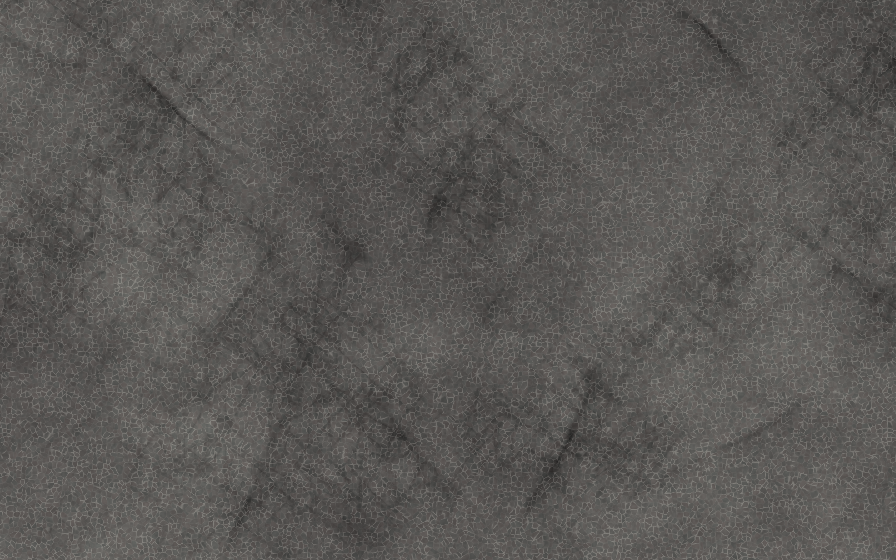
A Shadertoy shader for this texture:

```glsl
// Worn grey leather: a fine broken net of pale veins around tiny dark cells,
// laid over cloudy mottling, clustered hairline wrinkles and long dark creases.
// Veins are a Voronoi net, clouds are value noise, creases are bent segments.

float hash(vec2 p) {
    vec3 q = fract(p.xyx * 0.1031);
    q += dot(q, q.yzx + 33.33);
    return fract((q.x + q.y) * q.z);
}

vec2 hash2(vec2 p) {
    return vec2(hash(p), hash(p + 71.7));
}

float noise(vec2 p) {
    vec2 i = floor(p), f = fract(p);
    f = f * f * (3.0 - 2.0 * f);
    return mix(mix(hash(i), hash(i + vec2(1, 0)), f.x),
               mix(hash(i + vec2(0, 1)), hash(i + vec2(1, 1)), f.x), f.y);
}

float fbm(vec2 p) {
    float sum = 0.0, amp = 0.5;
    for (int i = 0; i < 5; i++) {
        sum += amp * noise(p);
        p = mat2(1.6, 1.2, -1.2, 1.6) * p + 17.3;
        amp *= 0.5;
    }
    return sum;
}

mat2 turn(float a) {
    return mat2(cos(a), -sin(a), sin(a), cos(a));
}

// x: gap between the two nearest cell centres, y: random value of the cell
vec2 grainCells(vec2 p) {
    vec2 cell = floor(p);
    float near = 9.0, second = 9.0, id = 0.0;
    for (int y = -1; y <= 1; y++)
    for (int x = -1; x <= 1; x++) {
        vec2 c = cell + vec2(x, y);
        float d = length(c + 0.1 + 0.8 * hash2(c) - p);
        if (d < near) {
            second = near;
            near = d;
            id = hash(c + 5.5);
        } else {
            second = min(second, d);
        }
    }
    return vec2(second - near, id);
}

// Thin lines along the middle level of a noise stretched in one direction
float wrinkles(vec2 p, float angle) {
    vec2 q = turn(angle) * p * vec2(6.0, 27.0);
    return pow(max(1.0 - abs(2.0 * fbm(q) - 0.97), 0.0), 14.0);
}

// Sum of scattered creases: thin dark core, one-sided shade and a faint lit lip
float creases(vec2 p) {
    vec2 bent = p + 0.07 * (vec2(fbm(p * 5.0), fbm(p * 5.0 + 40.0)) - 0.5);
    float ragged = smoothstep(0.3, 0.6, fbm(p * 26.0 + 9.0));
    float shade = 0.0;
    for (int i = 0; i < 18; i++) {
        vec2 slot = vec2(i % 6, i / 6);
        vec2 rnd = hash2(slot + 13.0);
        vec2 centre = (slot + 0.1 + 0.8 * hash2(slot + 3.0)) * vec2(0.28, 0.34);
        float angle = rnd.x < 0.72 ? mix(0.5, 1.25, rnd.y) : mix(-0.9, -0.4, rnd.y);
        vec2 q = turn(angle) * (bent - centre);
        float reach = mix(0.1, 0.25, hash(slot + 29.0));
        float taper = 1.0 - smoothstep(0.1, 1.0, abs(q.x) / reach);
        float core = exp(-pow(q.y / 0.0045, 2.0)) * (0.25 + 0.75 * ragged);
        float side = q.y < 0.0 ? 0.026 : 0.007;
        float wide = exp(-pow(q.y / side, 2.0)) * (0.6 + 0.4 * ragged);
        float lip = exp(-pow((q.y - 0.02) / 0.012, 2.0));
        float depth = mix(0.25, 1.0, hash(slot + 47.0));
        shade += depth * taper * (0.07 * core + 0.065 * wide - 0.018 * lip);
    }
    return min(shade, 0.15);
}

void mainImage(out vec4 fragColor, in vec2 fragCoord) {
    vec2 p = fragCoord / iResolution.y;

    // Cloudy mottling, paler towards the lower left
    float clouds = fbm(p * 3.2 + 4.0) - 0.48;
    float tone = 0.358 + 0.165 * clouds;
    tone += 0.07 * (fbm(p * 13.0 + 60.0) - 0.48);
    tone += 0.025 * (0.9 - p.x * 0.5 - p.y);

    // Hairline wrinkles gathered in patches
    float patches = smoothstep(0.4, 0.65, fbm(p * 3.7 + 21.0));
    float lines = wrinkles(p, 0.85) + wrinkles(p + 7.0, -0.65)
                + 0.8 * wrinkles(p + 3.0, 1.5);
    tone -= 0.06 * patches * min(lines, 1.3);
    tone -= creases(p);

    // Pebbled grain: short crooked pale veins around darker cells
    float density = 112.0;
    float pixel = density / iResolution.y;
    vec2 warped = p + 0.007 * vec2(noise(p * 60.0), noise(p * 60.0 + 30.0))
                + 0.003 * vec2(noise(p * 170.0), noise(p * 170.0 + 50.0));
    vec2 grain = grainCells(warped * density);
    float veins = 1.0 - smoothstep(0.0, 0.2 + 0.4 * pixel, grain.x);
    float broken = 0.25 + 1.1 * smoothstep(0.2, 0.75, noise(p * 130.0 + 11.0));
    tone += 0.092 * (veins * broken - 0.29) + 0.03 * (grain.y - 0.5);
    tone += 0.04 * (noise(p * 230.0) - 0.5);

    // Warm grey, reddish in some cells and slightly green where pale
    vec3 tint = vec3(1.024, 1.0, 0.972);
    tint.r += 0.07 * (1.0 - veins) * (hash(vec2(grain.y * 91.0, 2.0)) - 0.45);
    tint.g += 0.05 * clamp(tone - 0.35, 0.0, 0.15) + 0.02 * clouds;
    fragColor = vec4(clamp(tone * tint, 0.0, 1.0), 1.0);
}
```
